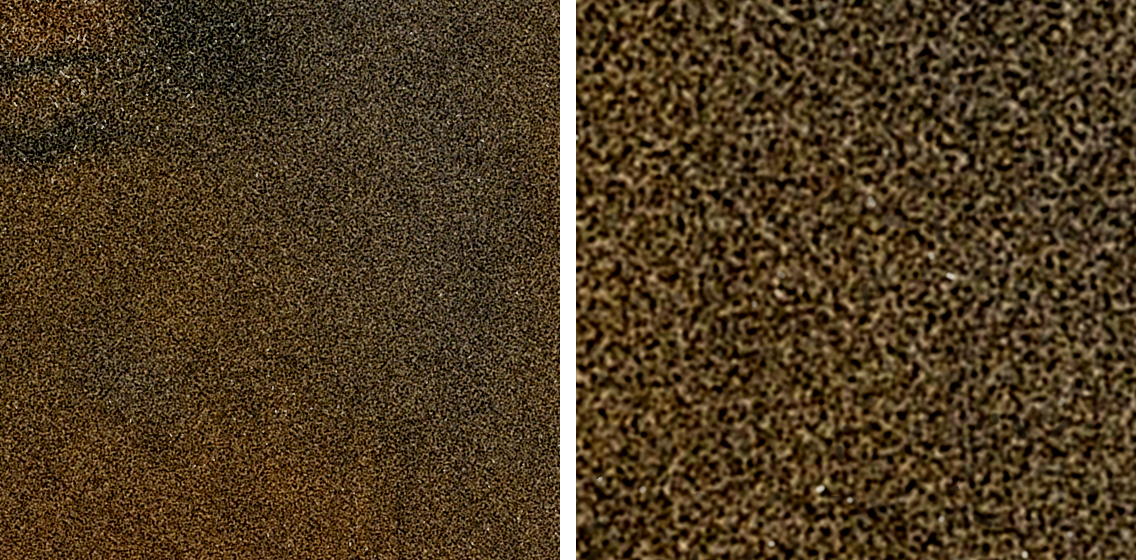
Left, the full canvas; right, a detail of the centre.
Reproduce this texture procedurally as a Shadertoy shader.

```glsl
// Weathered ochre and rust surface with fine sharp grain, dark stains and pale flecks.
#define GRAIN_SCALE 208.0
#define GRAIN_CONTRAST 0.55
#define FINE_CONTRAST 0.36
#define FLECK_CELLS 110.0
#define OCHRE vec3(0.312, 0.220, 0.080)
#define UMBER_GREY vec3(0.282, 0.235, 0.160)
#define RUST vec3(0.350, 0.208, 0.055)
#define STAIN vec3(0.135, 0.130, 0.078)
#define FLECK_COLOR vec3(0.90, 0.89, 0.84)
#define CRACK_COLOR vec3(0.06, 0.04, 0.01)

vec3 hash3(vec2 p) {
    vec3 q = fract(vec3(p.xyx) * vec3(0.1031, 0.1030, 0.0973));
    q += dot(q, q.yxz + 33.33);
    return fract((q.xxy + q.yzz) * q.zyx);
}

float valueNoise(vec2 p) {
    vec2 i = floor(p), f = fract(p);
    f = f * f * (3.0 - 2.0 * f);
    return mix(mix(hash3(i).x, hash3(i + vec2(1, 0)).x, f.x),
               mix(hash3(i + vec2(0, 1)).x, hash3(i + vec2(1, 1)).x, f.x), f.y);
}

float corner(vec2 cell, vec2 offset) {
    vec3 r = hash3(cell);
    float angle = 6.2832 * r.y;
    return (0.6 + 0.8 * r.z) * dot(vec2(cos(angle), sin(angle)), offset);
}

float gradientNoise(vec2 p) {
    vec2 i = floor(p), f = fract(p);
    vec2 u = f * f * f * (f * (f * 6.0 - 15.0) + 10.0);
    vec2 e = vec2(1, 0);
    return mix(mix(corner(i, f), corner(i + e, f - e), u.x),
               mix(corner(i + e.yx, f - e.yx), corner(i + e.xx, f - e.xx), u.x), u.y);
}

float fbm(vec2 p) {
    float sum = 0.0, amp = 0.5;
    for (int k = 0; k < 4; k++) {
        sum += amp * valueNoise(p);
        p = mat2(1.6, 1.2, -1.2, 1.6) * p + 17.3;
        amp *= 0.5;
    }
    return sum;
}

float blob(vec2 p, vec2 center, vec2 radius) {
    vec2 d = (p - center) / radius;
    return exp(-dot(d, d));
}

// Scattered short strokes; density is the chance that a cell holds one.
float strokes(vec2 p, float density, float halfLength, float width, float seed) {
    vec2 q = p * FLECK_CELLS;
    vec2 home = floor(q);
    float cover = 0.0;
    for (int y = -1; y <= 1; y++)
    for (int x = -1; x <= 1; x++) {
        vec2 cell = home + vec2(x, y);
        vec3 r = hash3(cell + seed);
        vec3 s = hash3(cell + seed + 91.7);
        float angle = 1.5708 + (s.x - 0.5) * 2.4;
        vec2 dir = vec2(cos(angle), sin(angle));
        vec2 d = q - cell - r.yz;
        float reach = halfLength * s.y * s.y;
        float dist = length(d - dir * clamp(dot(d, dir), -reach, reach));
        float ink = 1.0 - smoothstep(width * 0.3, width * 1.7, dist);
        cover = max(cover, ink * step(r.x, density) * (0.35 + 0.65 * s.z));
    }
    return cover;
}

void mainImage(out vec4 fragColor, in vec2 fragCoord) {
    vec2 uv = fragCoord / iResolution.xy;
    vec2 warp = vec2(fbm(uv * 6.0), fbm(uv * 6.0 + 40.0)) - 0.47;
    vec2 p = uv + 0.13 * warp;

    // Broad colour regions
    float grey = smoothstep(-0.35, 0.4, p.x - 0.55 + 0.55 * (p.y - 0.5));
    grey *= 1.0 - 0.4 * smoothstep(0.75, 1.0, p.x);
    grey = max(grey, 0.7 * blob(p, vec2(0.23, 0.33), vec2(0.09, 0.08)));
    vec3 color = mix(OCHRE, UMBER_GREY, grey);
    float rust = 0.75 * smoothstep(0.40, -0.05, p.y) * (1.0 - 0.5 * smoothstep(0.6, 0.9, p.x));
    rust = max(rust, blob(p, vec2(0.10, 0.97), vec2(0.16, 0.07)));
    rust = max(rust, 0.35 * blob(p, vec2(1.0, 0.5), vec2(0.05, 0.4)));
    color = mix(color, RUST, rust * (0.45 + 0.8 * fbm(uv * 9.0 + 8.0)));

    // Dark greenish stains toward the upper left
    float stain = blob(p, vec2(0.36, 0.93), vec2(0.17, 0.13));
    stain = max(stain, 0.95 * blob(p, vec2(0.06, 0.885), vec2(0.22, 0.025)));
    stain = max(stain, 0.95 * blob(p, vec2(0.08, 0.765), vec2(0.25, 0.035)));
    color = mix(color, STAIN, 0.85 * stain);
    color *= 0.78 + 0.42 * fbm(uv * 14.0 + 5.0);

    // Faint vertical wear in the lower part
    float wear = smoothstep(0.42, 0.1, uv.y) * smoothstep(0.3, 0.6, uv.x);
    color *= 1.0 + 0.25 * wear * (valueNoise(uv * vec2(70.0, 4.0)) - 0.5);

    // Sharp grain: a maze of small ridges with finer speckle
    mat2 turn = mat2(0.8, 0.6, -0.6, 0.8);
    float topLeft = blob(uv, vec2(0.08, 0.95), vec2(0.32, 0.22));
    float grain = GRAIN_CONTRAST * gradientNoise(turn * uv * GRAIN_SCALE + 300.0);
    grain += FINE_CONTRAST * (valueNoise(uv * turn * GRAIN_SCALE * 1.6 + 500.0) - 0.5);
    color += grain * (1.0 + 0.3 * topLeft) * vec3(1.0, 0.96, 0.86);
    color += 0.08 * (hash3(floor(uv * 128.0)) - 0.5) * vec3(0.5, 0.2, 0.8);

    // Dark cracks and pale flecks
    float worn = blob(p, vec2(0.42, 0.27), vec2(0.17, 0.10));
    float crack = strokes(uv, 0.02 + 0.20 * worn + 0.12 * topLeft, 0.9, 0.20, 11.0);
    color = mix(color, CRACK_COLOR, 0.75 * crack);
    float density = 0.006 + 0.20 * topLeft + 0.06 * worn + 0.03 * wear;
    color = mix(color, FLECK_COLOR, 0.9 * strokes(uv, density, 0.2 + 0.4 * topLeft, 0.18, 57.0));

    fragColor = vec4(clamp(color, 0.0, 1.0), 1.0);
}
```
